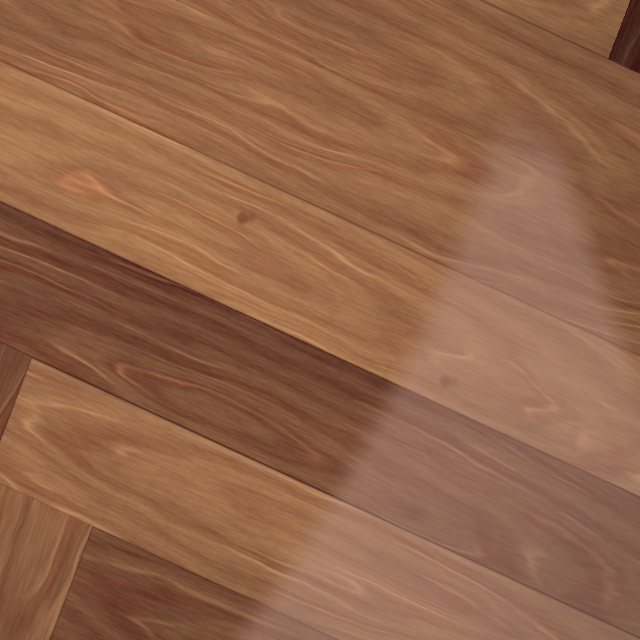
A Shadertoy shader for this texture:

```glsl
// Slanted herringbone parquet: long planks in rows, cross planks at their stepped ends.
// Grain is warped elliptical growth rings plus stretched cellular fibres;
// a soft wedge of reflected light lies over the boards.

float hash(vec2 p) {
    p = fract(p * vec2(0.1731, 0.2397));
    p += dot(p, p.yx + 19.19);
    return fract((p.x + p.y) * p.x * 37.0);
}

// Distance to the nearest scattered point, 0 to about 1
float cellular(vec2 p) {
    vec2 cell = floor(p);
    float nearest = 1.5;
    for (int j = -1; j <= 1; j++)
    for (int i = -1; i <= 1; i++) {
        vec2 c = cell + vec2(i, j);
        vec2 point = c + vec2(hash(c), hash(c + 41.3));
        nearest = min(nearest, length(p - point));
    }
    return nearest;
}

// Slow wander made of layered sines
float wander(vec2 p) {
    float sum = 0.0, amp = 0.5;
    for (int i = 0; i < 4; i++) {
        sum += amp * sin(p.x + 1.6 * sin(p.y + float(i)));
        p = mat2(1.6, 0.5, -0.7, 1.7) * p + 2.3;
        amp *= 0.55;
    }
    return sum;
}

// p.x runs along the plank, p.y across it; both in canvas units
vec3 wood(vec2 p, float id, float tone) {
    float seed = hash(vec2(id * 7.0 + 60.0, 13.0));
    vec2 q = p + vec2(seed * 9.0, id * 0.7);
    float warp = wander(q * vec2(6.0, 23.0));
    vec2 heart = vec2(0.35 + 0.3 * seed, 0.08 + 0.12 * (hash(vec2(id + 30.0, 5.0)) - 0.3));
    vec2 r = (p - heart) * vec2(0.13, 1.0);
    float ring = length(r + vec2(0.0, 0.012 * warp)) + 0.006 * wander(q * vec2(13.0, 48.0) + 4.0);

    float broad = sin(ring * 190.0 + 2.0 * warp);
    float fine = sin(ring * 620.0 + 3.0 * warp);
    float patchy = 0.5 + 0.5 * wander(q * vec2(8.0, 40.0) + 9.0);
    float fibre = cellular(q * vec2(17.0, 210.0) + vec2(0.0, 1.5 * warp));
    float pore = cellular(q * vec2(70.0, 330.0) + 7.0);

    tone += 0.09 * broad + 0.07 * fine * patchy + 0.12 * warp;
    tone += 0.22 * (0.45 - fibre) + 0.12 * (0.45 - pore);
    vec3 col = mix(vec3(0.36, 0.21, 0.155), vec3(0.67, 0.475, 0.325), tone);
    // Rusty late wood and pale thin streaks
    col += vec3(0.01, -0.022, -0.018) * smoothstep(0.1, 0.8, -broad) * patchy;
    float streak = pow(0.5 + 0.5 * sin(ring * 290.0 + 4.0 * warp), 12.0);
    return col + vec3(0.12, 0.10, 0.07) * streak * smoothstep(0.35, 0.9, patchy);
}

float seamLine(float d, float halfWidth) {
    float soft = max(0.0018, 1.2 / iResolution.y);
    return 1.0 - smoothstep(halfWidth - soft, halfWidth + soft, abs(d));
}

void mainImage(out vec4 fragColor, in vec2 fragCoord) {
    vec2 uv = fragCoord / iResolution.xy;
    vec2 p = vec2(uv.x, 1.0 - uv.y);

    // Plank axes: v counts rows downwards, u runs along them
    float v = (p.y - 0.462 * p.x - 0.094) / 0.2205;
    float u = p.x + 0.38 * p.y;
    float row = floor(v);
    float start = 0.262 + 0.196 * (row - 2.0);
    float end = start + 1.703;
    bool cross = u < start || u > end;

    vec3 col;
    float seam;
    if (cross) {
        float c = (u - (u < start ? start : end)) / 0.196;
        float column = row + floor(c);
        col = wood(vec2(v * 0.2, fract(c) * 0.196), column + 20.0, max(-0.15, 0.1 + 0.22 * column));
        seam = 0.4 * seamLine((c - round(c)) * 0.196, 0.0012);
    } else {
        float tones[7] = float[7](0.66, 0.66, 0.69, 0.86, 0.34, 0.75, 0.32);
        float across = v - row;
        float tone = tones[int(clamp(row + 3.0, 0.0, 6.0))];
        if (row == 1.0) tone -= 0.28 * exp(-6.0 * across);
        col = wood(vec2(u - max(start, 0.0), across * 0.2), row, tone);
        float k = round(v);
        float strength = k == -1.0 ? 0.12 : 0.36 + 0.4 * exp(-2.0 * (k - 1.8) * (k - 1.8));
        seam = strength * seamLine((v - k) * 0.2, 0.0013);
        seam = max(seam, 0.35 * seamLine(u - start, 0.0012));
        // Worn pale bevel just below each seam
        col += 0.045 * strength * exp(-pow((across * 0.2 - 0.006) / 0.004, 2.0));
    }

    // Small knots
    for (int i = 0; i < 2; i++) {
        vec2 d = p - vec2(0.382, 0.341) - float(i) * vec2(0.317, 0.255);
        float knot = length(d * vec2(0.75, 1.1)) + 0.002 * sin(d.x * 300.0);
        col = mix(col, vec3(0.43, 0.25, 0.17), 0.65 * (1.0 - smoothstep(0.004, 0.014, knot)));
    }
    col = mix(col, vec3(0.19, 0.10, 0.075), seam);

    // Room shading: dimmer towards the right and the lower left
    col *= 1.0 - 0.13 * smoothstep(0.65, 1.0, p.x) - 0.10 * smoothstep(0.75, 1.1, p.y);

    // Reflected light, widening downwards from a faint tip
    float t = p.y - 0.143;
    float left = 0.79 - 0.26 * t - 0.27 * t * t;
    float right = 0.84 + 0.35 * t;
    float glow = smoothstep(-0.025, 0.035, p.x - left) * smoothstep(-0.025, 0.03, right - p.x);
    glow *= smoothstep(-0.02, 0.16, t) * (1.0 - 0.25 * smoothstep(0.5, 1.1, p.x * p.y));
    col = mix(col, vec3(0.73, 0.58, 0.54), 0.42 * glow);

    fragColor = vec4(clamp(col, 0.0, 1.0), 1.0);
}
```
